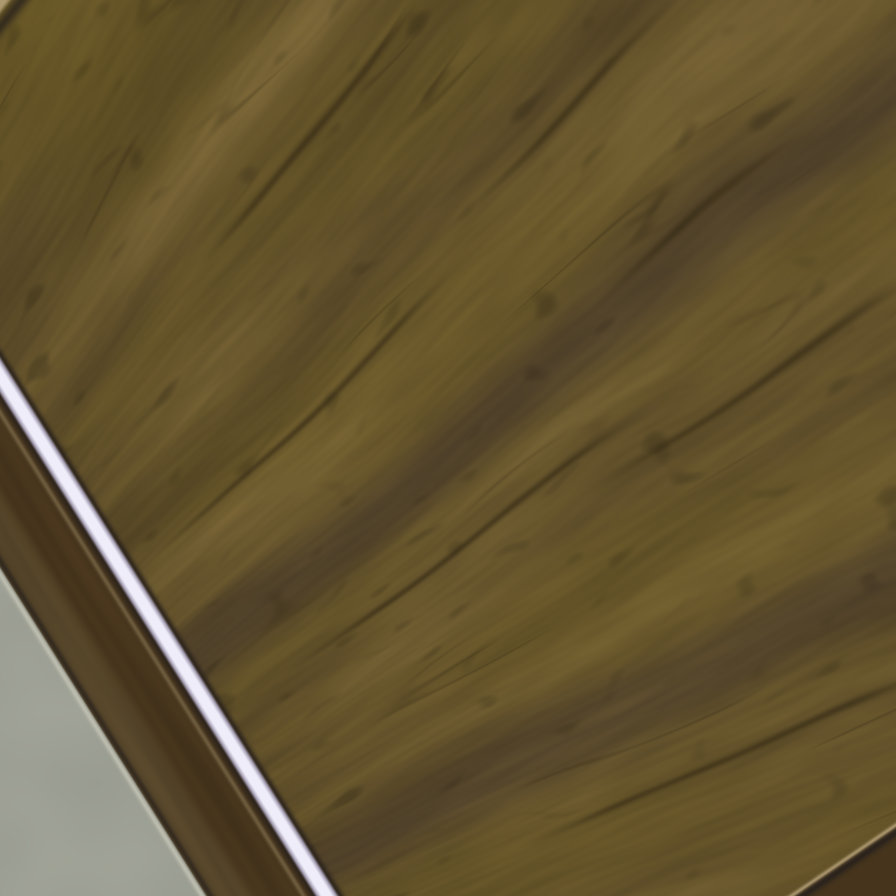
A WebGL 1 fragment shader for this texture:

```glsl
precision highp float;
uniform vec2 u_resolution;

const vec2 GRAIN_PIVOT = vec2(-0.78, -0.55);
const vec3 WOOD_DARK = vec3(0.315, 0.255, 0.145);
const vec3 WOOD_MID = vec3(0.395, 0.327, 0.168);
const vec3 WOOD_LIGHT = vec3(0.475, 0.395, 0.215);
const vec3 OLIVE = vec3(0.40, 0.34, 0.12);
const vec3 CRACK_COLOR = vec3(0.22, 0.175, 0.085);
const vec3 BOARD_DARK = vec3(0.275, 0.205, 0.11);
const vec3 BOARD_LIGHT = vec3(0.34, 0.275, 0.165);
const vec3 WALL = vec3(0.615, 0.625, 0.58);
const vec3 SEAM = vec3(0.17, 0.14, 0.11);
const vec3 METAL = vec3(0.94, 0.93, 0.98);
const vec3 METAL_SHADE = vec3(0.56, 0.53, 0.62);
const vec3 CREAM = vec3(0.68, 0.60, 0.44);
const float STRIP_HALF_WIDTH = 0.0125;
const float BOARD_WIDTH = 0.114;

vec2 gradientAt(vec2 cell) {
  float a = 6.2832 * fract(sin(dot(cell, vec2(127.1, 311.7))) * 43758.55);
  return vec2(cos(a), sin(a));
}

float gradientNoise(vec2 p) {
  vec2 i = floor(p);
  vec2 f = p - i;
  vec2 w = f * f * f * (f * (f * 6.0 - 15.0) + 10.0);
  float a = dot(gradientAt(i), f);
  float b = dot(gradientAt(i + vec2(1.0, 0.0)), f - vec2(1.0, 0.0));
  float c = dot(gradientAt(i + vec2(0.0, 1.0)), f - vec2(0.0, 1.0));
  float d = dot(gradientAt(i + vec2(1.0, 1.0)), f - vec2(1.0, 1.0));
  return mix(mix(a, b, w.x), mix(c, d, w.x), w.y);
}

// Soft ridge centred on a coordinate
float ridge(float x, float center, float width) {
  float t = (x - center) / width;
  return exp(-t * t);
}

// Fine fissure along a ray, fading at both ends
float fissure(vec2 ray, float angle, float start, float end) {
  float span = smoothstep(start - 0.1, start + 0.04, ray.y)
             * (1.0 - smoothstep(end - 0.04, end + 0.1, ray.y));
  return span * ridge(ray.x, angle, 0.0025);
}

vec3 wood(vec2 p) {
  vec2 offset = p - GRAIN_PIVOT;
  vec2 ray = vec2(atan(offset.y, offset.x), length(offset));
  ray.x += 0.008 * gradientNoise(vec2(ray.x * 9.0, ray.y * 3.5));

  // Streaks stretched along the fan of grain
  float tone = 0.0;
  float weight = 0.5;
  vec2 q = vec2(ray.x * 24.0, ray.y * 1.7);
  for (int i = 0; i < 4; i++) {
    tone += weight * gradientNoise(q);
    q = q * vec2(2.1, 1.8) + vec2(17.3, 9.1);
    weight *= 0.62;
  }
  tone *= 0.95;

  // Broad dark and pale bands
  float greyBands = ridge(ray.x, 0.685, 0.026) + ridge(ray.x, 0.475, 0.028);
  tone -= 0.48 * greyBands;
  tone -= 0.35 * ridge(ray.x, 0.987, 0.022);
  tone -= 0.20 * (ridge(ray.x, 0.865, 0.018) + ridge(ray.x, 0.80, 0.012));
  tone += 0.28 * (ridge(ray.x, 0.747, 0.02) + ridge(ray.x, 0.648, 0.014));
  tone += 0.28 * (ridge(ray.x, 0.528, 0.013) + ridge(ray.x, 0.935, 0.016));
  tone += 0.15 * ridge(ray.x, 1.05, 0.03);
  tone -= 0.25 * (1.0 - smoothstep(0.0, 0.28, dot(p, vec2(0.847, 0.532)) - 0.309));

  vec3 color = mix(WOOD_MID, WOOD_DARK, clamp(-tone * 1.7, 0.0, 1.0));
  color = mix(color, WOOD_LIGHT, clamp(tone * 1.7, 0.0, 1.0));
  float olive = smoothstep(0.2, -0.3, gradientNoise(vec2(ray.x * 11.0, ray.y * 2.0)));
  color = mix(color, OLIVE, 0.25 * olive * (1.0 - min(greyBands, 1.0)));
  color = mix(color, OLIVE, 0.5 * smoothstep(0.3, 0.0, length(p - vec2(0.0, 1.0))));
  color.b += 0.018 * greyBands;

  // Fissures, fine fibres and small flecks
  float cracks = fissure(ray, 0.770, 1.42, 1.72) + fissure(ray, 0.698, 1.98, 2.10);
  cracks += fissure(ray, 0.603, 1.84, 2.10) + fissure(ray, 0.790, 1.94, 2.10);
  cracks += fissure(ray, 0.893, 1.68, 1.93) + fissure(ray, 0.414, 1.58, 1.92);
  cracks += fissure(ray, 0.628, 1.45, 1.78);
  float hairline = abs(gradientNoise(vec2(ray.x * 42.0 + 5.0, ray.y * 2.5)));
  float broken = smoothstep(0.1, 0.4, gradientNoise(vec2(ray.x * 23.0, ray.y * 5.0)));
  cracks += 0.45 * broken * (1.0 - smoothstep(0.0, 0.06, hairline));
  color = mix(color, CRACK_COLOR, 0.65 * min(cracks, 1.0));
  float fleck = smoothstep(0.32, 0.6, gradientNoise(vec2(ray.x * 65.0, ray.y * 16.0)));
  color *= 1.0 - 0.18 * fleck;
  color *= 1.0 + 0.07 * gradientNoise(vec2(ray.x * 210.0, ray.y * 13.0));
  return color;
}

void main() {
  vec2 p = gl_FragCoord.xy / u_resolution;
  float aa = 1.2 / min(u_resolution.x, u_resolution.y);
  vec3 color = wood(p);

  // Corner seams
  float lower = dot(p - vec2(0.885, 0.0), vec2(0.561, -0.827));
  color = mix(color, BOARD_DARK, smoothstep(-aa, aa, lower));
  color = mix(color, SEAM, ridge(lower, 0.006, 0.005));
  color = mix(color, CREAM, 0.9 * ridge(lower, -0.001, 0.0025));
  float upper = dot(p - vec2(0.0, 0.95), vec2(-0.78, 0.62));
  color = mix(color, SEAM, 0.8 * ridge(upper, 0.012, 0.007));
  color = mix(color, CREAM, smoothstep(0.019, 0.026, upper));

  // Edge board, with a paler outer half
  float strip = dot(p - vec2(0.0, 0.581), vec2(0.847, 0.532));
  vec3 board = mix(BOARD_LIGHT, BOARD_DARK, smoothstep(-0.085, -0.06, strip));
  board *= 1.0 + 0.12 * gradientNoise(vec2(strip * 75.0, p.y * 4.0));
  board = mix(board, CREAM, 0.4 * ridge(strip, -0.022, 0.003));
  color = mix(color, board, 1.0 - smoothstep(-aa, aa, strip));

  // Pale wall and its bright rim
  float wallEdge = strip + BOARD_WIDTH;
  vec3 wall = WALL * (1.0 + 0.04 * gradientNoise(p * 12.0));
  color = mix(color, wall, 1.0 - smoothstep(-aa, aa, wallEdge));
  color = mix(color, SEAM, 0.8 * ridge(wallEdge, 0.004, 0.004));
  color = mix(color, vec3(0.77, 0.77, 0.71), 0.8 * ridge(wallEdge, -0.004, 0.003));

  // Polished strip between dark edges
  float across = abs(strip);
  color = mix(color, SEAM, 0.85 * ridge(across, STRIP_HALF_WIDTH, 0.004));
  vec3 metal = mix(METAL, METAL_SHADE, smoothstep(0.004, 0.011, across));
  color = mix(color, metal, 1.0 - smoothstep(-0.002, 0.002, across - STRIP_HALF_WIDTH + 0.002));
  gl_FragColor = vec4(color, 1.0);
}
```
